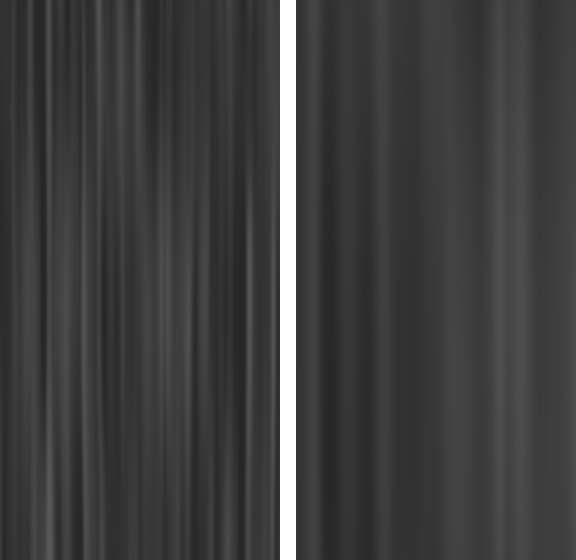
Left, the full canvas; right, a detail of the centre.
Reproduce this texture procedurally as a WebGL 2 fragment shader.

```glsl
#version 300 es
precision highp float;
// Soft charcoal drapery: vertical blurred streaks with narrow bright fold ridges.

uniform vec2 u_resolution;
out vec4 fragColor;

float hash(vec2 p) {
    return fract(sin(dot(p, vec2(127.1, 311.7))) * 43758.5453);
}

float valueNoise(vec2 p) {
    vec2 cell = floor(p);
    vec2 f = fract(p);
    f = f * f * (3.0 - 2.0 * f);
    float low = mix(hash(cell), hash(cell + vec2(1.0, 0.0)), f.x);
    float high = mix(hash(cell + vec2(0.0, 1.0)), hash(cell + vec2(1.0, 1.0)), f.x);
    return mix(low, high, f.y);
}

// Noise stretched along y, centred on zero
float streaks(vec2 uv, vec2 cells, float seed) {
    return valueNoise(uv * cells + seed) - 0.5;
}

// Thin bright ridges, each with a dark crease beside it, fading along their length
float foldRidges(vec2 uv) {
    float sum = 0.0;
    for (int i = 0; i < 15; i++) {
        float id = float(i);
        float centre = (id + 0.15 + 0.7 * hash(vec2(id, 3.0))) / 15.0;
        float width = mix(0.007, 0.013, hash(vec2(id, 8.0)));
        float d = (uv.x - centre) / width;
        float side = hash(vec2(id, 5.0)) < 0.5 ? -1.9 : 1.9;
        float crease = d - side;
        float fade = smoothstep(0.1, 0.9, valueNoise(vec2(id * 7.3, uv.y * 2.4 + id)));
        sum += fade * (exp(-d * d) - 0.7 * exp(-crease * crease));
    }
    return sum;
}

void main() {
    vec2 uv = gl_FragCoord.xy / u_resolution;

    // Slight sideways drift of the folds
    vec2 bent = uv;
    bent.x += 0.012 * streaks(uv, vec2(4.0, 2.5), 61.0);

    // Broad, medium and fine streaks
    float tone = 0.211;
    tone += 0.065 * streaks(bent, vec2(13.0, 2.2), 11.0);
    tone += 0.110 * streaks(bent, vec2(30.0, 2.2), 23.0);
    tone += 0.080 * streaks(bent, vec2(58.0, 1.6), 37.0);
    tone += 0.105 * foldRidges(bent);

    // Keep the deepest creases charcoal rather than black
    float depth = tone - 0.150;
    tone = 0.150 + 0.5 * (depth + sqrt(depth * depth + 0.0003));
    fragColor = vec4(vec3(min(tone, 0.34)), 1.0);
}
```
